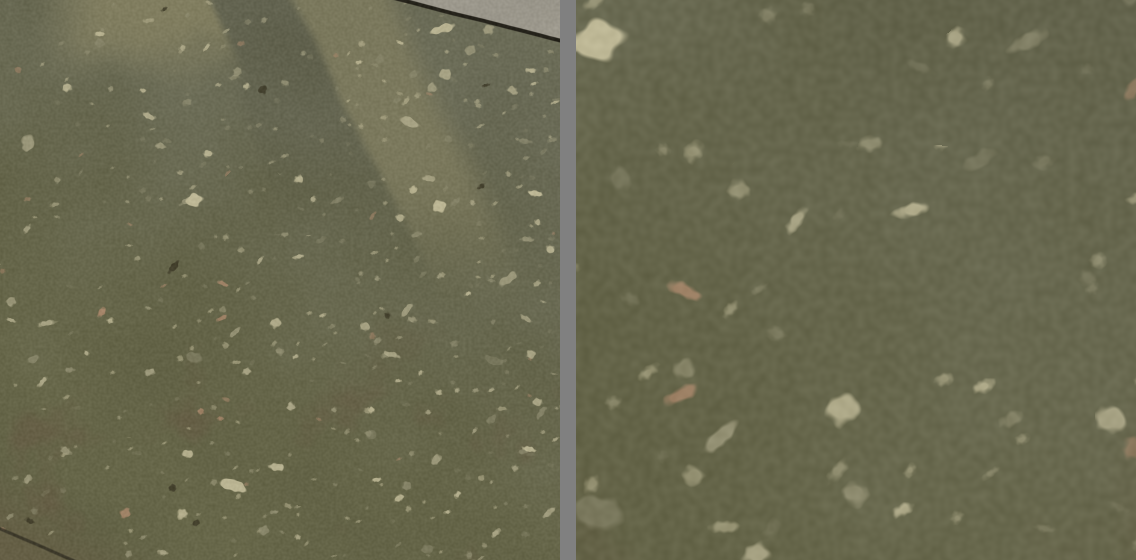
Left, the full canvas; right, a detail of the centre.
This texture is drawn by a Shadertoy shader. Its source:

```glsl
// Worn olive terrazzo floor with pale stone chips, soft light bands and tile seams.

const vec3 OLIVE       = vec3(0.395, 0.395, 0.282);
const vec3 COOL_OLIVE  = vec3(0.415, 0.418, 0.338);
const vec3 LIT_OLIVE   = vec3(0.505, 0.492, 0.375);
const vec3 STAIN_BROWN = vec3(0.400, 0.350, 0.265);
const vec3 CHIP_DULL   = vec3(0.560, 0.550, 0.445);
const vec3 CHIP_PALE   = vec3(0.760, 0.735, 0.600);
const vec3 CHIP_PINK   = vec3(0.660, 0.530, 0.420);
const vec3 DARK_FLECK  = vec3(0.230, 0.215, 0.145);
const vec3 PALE_TILE   = vec3(0.600, 0.585, 0.540);
const vec3 SEAM        = vec3(0.130, 0.120, 0.090);

const float EDGE_BLUR  = 0.0022;  // softness of chip outlines
const float GRAIN      = 0.035;   // strength of fine surface grain
const float CHIP_TILT  = 0.25;    // mean chip direction, radians

vec2 hash2(vec2 p) {
    vec3 q = fract(p.xyx * vec3(0.1031, 0.1030, 0.0973));
    q += dot(q, q.yzx + 33.33);
    return fract((q.xx + q.yz) * q.zy);
}

float gradientNoise(vec2 p) {
    vec2 cell = floor(p), f = fract(p);
    vec2 w = f * f * f * (f * (f * 6.0 - 15.0) + 10.0);
    float corner[4];
    for (int i = 0; i < 4; i++) {
        vec2 o = vec2(i & 1, i >> 1);
        float a = 6.28318 * hash2(cell + o + 91.0).x;
        corner[i] = dot(vec2(cos(a), sin(a)), f - o);
    }
    return mix(mix(corner[0], corner[1], w.x), mix(corner[2], corner[3], w.x), w.y);
}

float fbm(vec2 p) {
    float sum = 0.0, amp = 1.0;
    for (int i = 0; i < 4; i++) {
        sum += amp * gradientNoise(p);
        p = p * 2.03 + 17.0;
        amp *= 0.5;
    }
    return sum;
}

// Scattered irregular chips: x = coverage, y = random tone.
vec2 chips(vec2 uv, float cells, float share, float radius, float seed) {
    vec2 p = uv * cells, home = floor(p), result = vec2(0.0);
    for (int j = -1; j <= 1; j++)
    for (int i = -1; i <= 1; i++) {
        vec2 id = home + vec2(i, j);
        vec2 place = hash2(id + seed), look = hash2(id + seed + 37.0);
        vec2 kind = hash2(id + seed + 71.0);
        if (kind.x > share) continue;
        vec2 d = (p - id - 0.15 - 0.7 * place) / cells;
        float a = CHIP_TILT + (look.x - 0.5) * 1.5;
        d = mat2(cos(a), -sin(a), sin(a), cos(a)) * d;
        float size = radius * mix(0.55, 1.25, look.y * look.y);
        float stretch = mix(1.0, 1.75, kind.y * kind.y);
        vec2 e = d / vec2(stretch, 1.0 / stretch);
        float wobble = 0.5 * gradientNoise(d / size * 1.1 + place * 50.0);
        float dist = length(e) - size * (0.95 + wobble);
        float cover = 1.0 - smoothstep(-EDGE_BLUR, EDGE_BLUR, dist);
        if (cover > result.x) result = vec2(cover, fract(kind.y * 7.3 + look.x * 3.1));
    }
    return result;
}

vec3 layChips(vec3 col, vec2 chip, float opacity) {
    vec3 tone = mix(CHIP_DULL, CHIP_PALE, smoothstep(0.15, 0.95, chip.y));
    tone = mix(tone, CHIP_PINK, step(0.94, chip.y));
    return mix(col, tone, chip.x * opacity * mix(0.45, 1.0, smoothstep(0.0, 0.6, chip.y)));
}

void mainImage(out vec4 fragColor, in vec2 fragCoord) {
    vec2 uv = fragCoord / iResolution.xy;
    float down = 1.0 - uv.y;
    float cloud = fbm(uv * 4.0);

    // Base colour: cooler towards the upper right, brown stains low down
    float cool = smoothstep(0.35, 1.3, uv.y + 0.45 * uv.x + 0.25 * cloud);
    vec3 col = mix(OLIVE, COOL_OLIVE, cool) * (1.0 + 0.05 * cloud);
    float stain = smoothstep(0.15, 0.65, fbm(uv * 5.0 + 40.0)) * smoothstep(0.5, 0.2, uv.y);
    stain = max(stain, 0.8 * smoothstep(0.2, 0.02, uv.x * 0.6 + uv.y));
    col = mix(col, STAIN_BROWN, 0.6 * stain);

    // Light bands with a crisp shadow edge
    float x = uv.x + 0.012 * cloud;
    float band = smoothstep(-0.012, 0.015, x - 0.52 - 0.5 * down)
               * smoothstep(0.05, -0.03, x - 0.69 - 0.45 * down)
               * smoothstep(0.42, 0.72, uv.y);
    float patchLight = smoothstep(0.04, 0.2, x) * smoothstep(0.012, -0.012, x - 0.375 - 0.47 * down)
                     * smoothstep(0.85, 0.98, uv.y + 0.05 * cloud);
    float shade = smoothstep(0.36, 0.4, x - 0.3 * down) * smoothstep(0.02, -0.01, x - 0.52 - 0.5 * down);
    col *= 1.0 - 0.07 * shade * smoothstep(0.5, 0.95, uv.y);
    col = mix(col, LIT_OLIVE, clamp(0.75 * band + patchLight, 0.0, 1.0));

    // Stone chips, denser to the right, and rare dark flecks
    float density = mix(0.45, 1.0, smoothstep(0.1, 0.9, uv.x + 0.35 * cloud));
    col = layChips(col, chips(uv, 46.0, 0.20 * density, 0.0048, 3.0), 0.55);
    col = layChips(col, chips(uv, 29.0, 0.24 * density, 0.0075, 151.0), 0.85);
    col = layChips(col, chips(uv, 13.0, 0.17 * density, 0.0130, 307.0), 0.95);
    col = mix(col, DARK_FLECK, 0.8 * chips(uv, 11.0, 0.09, 0.0075, 523.0).x);

    // Neighbouring tiles beyond the seams
    float upper = uv.y - 1.0 + 0.252 * (uv.x - 0.716) + 0.002 * cloud;
    float lower = 0.056 - 0.43 * uv.x - uv.y + 0.002 * cloud;
    col = mix(col, PALE_TILE * (1.0 + 0.08 * cloud), smoothstep(-0.001, 0.004, upper));
    col = mix(col, SEAM, 0.95 * smoothstep(0.005, 0.002, abs(upper)));
    col = mix(col, SEAM, 0.6 * smoothstep(0.005, 0.001, abs(lower)));

    // Fine grain
    col += GRAIN * (gradientNoise(uv * 190.0) + 0.5 * gradientNoise(uv * 90.0));
    fragColor = vec4(clamp(col, 0.0, 1.0), 1.0);
}
```
